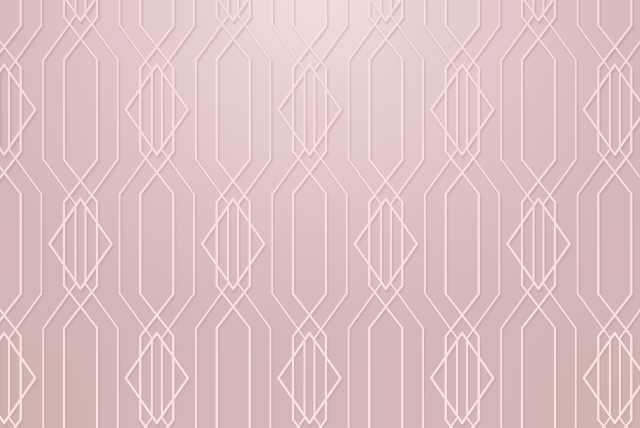
A WebGL 2 fragment shader for this pattern:

```glsl
#version 300 es
precision highp float;
uniform vec2 u_resolution;
out vec4 fragColor;

float segment(vec2 p, vec2 a, vec2 b) {
  vec2 ab = b - a;
  return length(p - a - ab * clamp(dot(p - a, ab) / dot(ab, ab), 0.0, 1.0));
}

// Signed distance to one quarter of the motif, mirrored on both axes
float motif(vec2 p) {
  p = abs(p);
  // Diamond and its pair of bars
  float d = segment(p, vec2(0.0, 54.0), vec2(37.3, 0.0)) - 1.45;
  d = min(d, segment(p, vec2(6.0, 0.0), vec2(6.0, 45.0)) - 1.2);
  // Inner ribbon: narrow box, crossing, long hexagon
  d = min(d, segment(p, vec2(19.8, 0.0), vec2(19.8, 50.0)) - 1.4);
  d = min(d, segment(p, vec2(19.8, 50.0), vec2(0.0, 75.5)) - 1.3);
  d = min(d, segment(p, vec2(0.0, 75.5), vec2(19.8, 101.0)) - 1.3);
  d = min(d, segment(p, vec2(19.8, 101.0), vec2(19.8, 162.0)) - 1.4);
  // Outer ribbon, ending on the diamond
  d = min(d, segment(p, vec2(5.0, 46.5), vec2(44.7, 101.5)) - 1.05);
  return min(d, segment(p, vec2(44.7, 101.5), vec2(44.7, 162.0)) - 1.05);
}

// Half-drop lattice: two interleaved columns of motifs
float lattice(vec2 p) {
  vec2 period = vec2(183.2, 322.0);
  float d = 1e3;
  for (int i = 0; i < 2; i++) {
    vec2 q = p - vec2(5.0, 382.0) - 0.5 * period * float(i);
    d = min(d, motif(q - period * round(q / period)));
  }
  return d;
}

void main() {
  // The canvas is 768 units wide
  float unit = 768.0 / u_resolution.x;
  vec2 p = gl_FragCoord.xy * unit;
  vec2 uv = gl_FragCoord.xy / u_resolution;

  // Satin ground lit from the top centre
  float r = length((uv - vec2(0.49, 1.02)) * vec2(1.3, 0.9));
  vec3 color = mix(vec3(0.95, 0.865, 0.86), vec3(0.905, 0.81, 0.815), smoothstep(0.0, 0.28, r));
  color = mix(color, vec3(0.83, 0.715, 0.725), smoothstep(0.15, 0.82, r));
  float corner = smoothstep(0.2, 0.5, abs(uv.x - 0.5)) * smoothstep(0.4, 0.05, uv.y);
  color = mix(color, vec3(0.81, 0.7, 0.675), 0.85 * corner);

  // Soft shadow below right, stronger towards the light
  float shadow = 1.0 - smoothstep(-1.2, 2.2, lattice(p - vec2(1.4, -2.4)));
  color *= 1.0 - vec3(0.08, 0.115, 0.105) * shadow * mix(0.45, 1.0, uv.y);

  // Raised pale lines
  float line = 1.0 - smoothstep(-0.5 * unit, 0.5 * unit, lattice(p));
  color = mix(color, vec3(0.98, 0.89, 0.885), line * mix(1.0, 0.85, uv.y));
  fragColor = vec4(color, 1.0);
}
```
